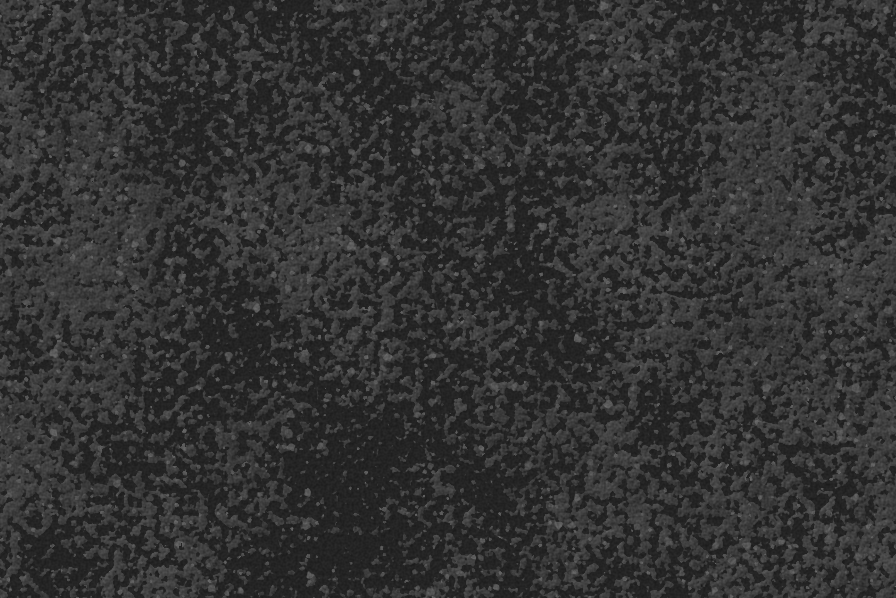
Write a Shadertoy shader that draws this texture.

```glsl
// Weathered dark metal: charcoal floor under patchy grey crust, with pale flakes and fine grain.

#define FLOOR_TONE   0.140   // bare dark surface
#define CRUST_TONE   0.240   // raised grey crust
#define FLAKE_TONE   0.390   // pale chips
#define CRUST_SCALE  58.0    // crust grains per canvas height
#define CRUST_BIAS  -0.025   // raises or lowers the crust share
#define EDGE_WIDTH   0.085   // softness of crust borders
#define PATCH_DEPTH  0.50    // strength of large worn areas
#define RELIEF       0.110   // light and shade on crust slopes
#define GRAIN        0.065   // fine surface grain
#define FLAKE_CHANCE 0.17    // share of cells holding a flake

const float TAU = 6.2831853;

// Integer hash giving a value from 0 to 1 per cell
float hash(vec2 cell, float seed) {
    uvec2 q = uvec2(ivec2(cell) + 4096);
    uint h = q.x * 1597u ^ q.y * 51749u ^ uint(seed) * 7919u;
    h = (h ^ (h >> 15)) * 73244475u;
    h = (h ^ (h >> 13)) * 73244475u;
    h ^= h >> 16;
    return float(h & 65535u) / 65535.0;
}

float cornerSlope(vec2 cell, vec2 offset, float seed) {
    float angle = TAU * hash(cell, seed);
    return dot(vec2(cos(angle), sin(angle)), offset);
}

// Gradient noise, about -0.7 to 0.7
float noise(vec2 p, float seed) {
    vec2 cell = floor(p), f = fract(p);
    vec2 u = f * f * f * (f * (f * 6.0 - 15.0) + 10.0);
    vec2 e = vec2(1.0, 0.0);
    float low  = mix(cornerSlope(cell, f, seed),
                     cornerSlope(cell + e.xy, f - e.xy, seed), u.x);
    float high = mix(cornerSlope(cell + e.yx, f - e.yx, seed),
                     cornerSlope(cell + e.xx, f - e.xx, seed), u.x);
    return mix(low, high, u.y);
}

float segmentDistance(vec2 p, vec2 a, vec2 b) {
    vec2 ab = b - a;
    return length(p - a - ab * clamp(dot(p - a, ab) / dot(ab, ab), 0.0, 1.0));
}

// Large worn areas: thick crust at the left, some at the right, bare lower middle
float wear(vec2 p) {
    float patches = noise(p * vec2(5.0, 2.6) + 3.1, 1.0)
                  + 0.7 * noise(p * 8.5, 2.0)
                  + 0.4 * noise(p * 19.0, 3.0);
    float left = 1.0 - smoothstep(0.08, 0.32, p.x);
    float right = smoothstep(0.90, 1.15, p.x);
    float bare = exp(-8.0 * dot(p - vec2(0.52, 0.2), p - vec2(0.52, 0.2)));
    return CRUST_BIAS + PATCH_DEPTH * patches
         + 0.26 * left * smoothstep(-0.1, 0.25, p.y) + 0.06 * right - 0.16 * bare;
}

// Lumpy crust height before the worn areas are added
float crustHeight(vec2 p) {
    vec2 q = p * CRUST_SCALE;
    return noise(q, 4.0)
         + 0.55 * noise(q * 1.9, 5.0)
         + 0.30 * noise(q * 3.3, 6.0);
}

// Scattered ragged chips in two sizes
float flakes(vec2 p, float chance) {
    float cover = 0.0;
    for (float layer = 0.0; layer < 2.0; layer++) {
        float scale = 38.0 + 34.0 * layer;
        vec2 q = p * scale + 0.37 * layer;
        vec2 cell = floor(q);
        float seed = 20.0 + 5.0 * layer;
        vec2 centre = 0.3 + 0.4 * vec2(hash(cell, seed), hash(cell, seed + 1.0));
        float radius = mix(0.10, 0.26, hash(cell, seed + 2.0));
        float ragged = 0.16 * noise(q * 3.7, seed + 3.0);
        float d = length(fract(q) - centre) - radius + ragged;
        float present = step(hash(cell, seed + 4.0), chance);
        float strength = mix(0.35, 1.0, hash(cell, seed + 6.0));
        cover = max(cover, present * strength * (1.0 - smoothstep(-0.05, 0.07, d)));
    }
    return cover;
}

void mainImage(out vec4 fragColor, in vec2 fragCoord) {
    vec2 p = fragCoord / iResolution.y;

    // Crust mask and slope lit from the upper left
    float lumps = crustHeight(p);
    float worn = wear(p);
    float crust = smoothstep(-EDGE_WIDTH, EDGE_WIDTH, lumps + worn);
    float slope = lumps - crustHeight(p + vec2(-0.0020, 0.0028));

    // Diagonal scuff that gathers chips
    float scuffDist = segmentDistance(p, vec2(0.45, 0.22), vec2(0.70, 0.44));
    float scuff = exp(-scuffDist * scuffDist * 6000.0);

    // Tones with mottling, relief and grain
    float grain = GRAIN * (noise(p * 245.0, 8.0) + 0.5 * noise(p * 130.0, 9.0));
    float mottle = 0.05 * noise(p * 24.0, 10.0) + 0.03 * noise(p * 6.0, 11.0);
    float floorTone = FLOOR_TONE + 0.6 * grain + 0.02 * slope;
    float crustTone = CRUST_TONE + grain + mottle + RELIEF * slope;
    float tone = mix(floorTone, crustTone, crust);

    // Pale flakes, clustered and more common on crust
    float cluster = 0.8 + 1.6 * noise(p * 9.0, 12.0) + 0.5 * crust;
    float chance = FLAKE_CHANCE * max(cluster, 0.15) + 0.30 * scuff;
    tone = mix(tone, FLAKE_TONE + 1.3 * grain, 0.9 * flakes(p, chance));

    fragColor = vec4(vec3(clamp(tone, 0.105, 0.55)), 1.0);
}
```
